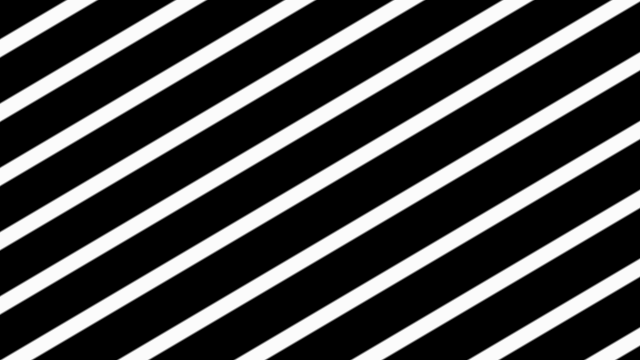
A WebGL 2 fragment shader for this pattern:

```glsl
#version 300 es
precision highp float;

// Eleven parallel white diagonal stripes rising to the right on black.
// A slanted coordinate is folded to the nearest stripe centre; the spacing
// is slightly wider on the lower right side of a pivot stripe.

uniform vec2 u_resolution;
out vec4 outColor;

// Lengths are in canvas heights
const float SLOPE = 0.5895;         // rise per unit of run
const float PIVOT = 1.0269;         // drop of the pivot stripe at the left edge
const float STEP_UPPER = 0.1785;    // vertical spacing above the pivot
const float STEP_LOWER = 0.1912;    // vertical spacing below the pivot
const float HALF_WIDTH = 0.0219;    // measured across the stripe
const float EDGE_SOFTNESS = 0.0038; // half of the edge ramp

const vec3 BLACK = vec3(0.0);
const vec3 WHITE = vec3(0.985);

// Vertical drop from the top left corner to the slanted line through p
float slantedDrop(vec2 p, float slope) {
    return 1.0 - p.y + slope * p.x;
}

// Distance from t to the nearest multiple of spacing
float distanceToRepeat(float t, float spacing) {
    return abs(t - spacing * floor(t / spacing + 0.5));
}

// Coverage of a band with softened edges
float band(float dist, float halfWidth, float softness) {
    return 1.0 - smoothstep(halfWidth - softness, halfWidth + softness, dist);
}

void main() {
    vec2 p = gl_FragCoord.xy / u_resolution.y;

    // Fold into stripes, with one spacing on each side of the pivot
    float t = slantedDrop(p, SLOPE) - PIVOT;
    float spacing = t < 0.0 ? STEP_UPPER : STEP_LOWER;
    float across = distanceToRepeat(t, spacing) / sqrt(1.0 + SLOPE * SLOPE);

    // Keep the ramp at least one pixel wide on small canvases
    float softness = max(EDGE_SOFTNESS, 0.5 / u_resolution.y);
    float stripe = band(across, HALF_WIDTH, softness);

    outColor = vec4(mix(BLACK, WHITE, stripe), 1.0);
}
```
